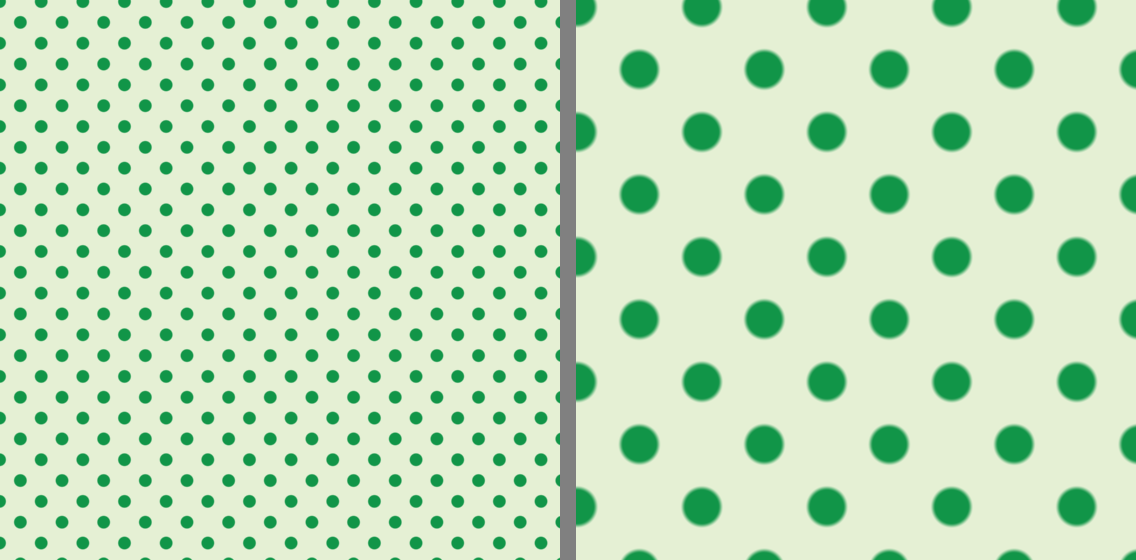
Left, the full canvas; right, a detail of the centre.
Give the GLSL for this pattern, as a Shadertoy shader.

```glsl
// Small green polka dots on a pale green ground, in staggered rows.
// Two square lattices, half a cell apart, give the distance to the nearest
// dot centre; a soft threshold on that distance fills the dots.

#define REPEATS     13.445                // cells across the canvas height
#define ORIGIN      vec2(-0.0008, 0.9972) // centre of one dot, canvas units
#define DOT_RADIUS  0.0113                // canvas units
#define EDGE_SOFT   0.0017                // half width of the dot edge
#define GROUND      vec3(0.898, 0.941, 0.831)
#define DOT_GREEN   vec3(0.067, 0.584, 0.282)

// Distance from p to the nearest point of the unit lattice
float latticeDistance(vec2 p) {
    return length(fract(p + 0.5) - 0.5);
}

// Distance to the nearest dot centre, in canvas units
float dotDistance(vec2 uv) {
    vec2 cell = (uv - ORIGIN) * REPEATS;
    float corners = latticeDistance(cell);
    float centres = latticeDistance(cell + 0.5);
    return min(corners, centres) / REPEATS;
}

void mainImage(out vec4 fragColor, in vec2 fragCoord) {
    vec2 uv = fragCoord / iResolution.y;

    // Keep the edge at least a pixel wide on small canvases
    float soft = max(EDGE_SOFT, 0.6 / iResolution.y);
    float edge = dotDistance(uv) - DOT_RADIUS;
    float coverage = 1.0 - smoothstep(-soft, soft, edge);

    fragColor = vec4(mix(GROUND, DOT_GREEN, coverage), 1.0);
}
```
